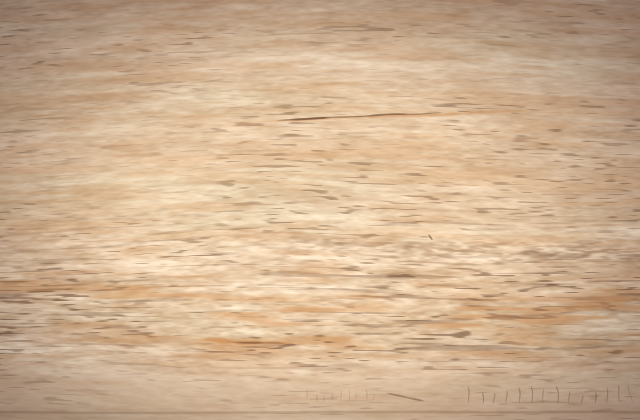
Write a Shadertoy shader that draws this texture.

```glsl
const vec3 CREAM = vec3(0.930, 0.812, 0.676);
const vec3 PALE = vec3(0.935, 0.838, 0.702);
const vec3 ORANGE = vec3(0.84, 0.60, 0.38);
const vec3 BROWN = vec3(0.46, 0.33, 0.24);
const vec3 CORNER_TINT = vec3(0.595, 0.560, 0.580);
const vec2 LIGHT_CENTER = vec2(0.49, 0.46);
const vec2 LIGHT_RANGE = vec2(0.23, 0.80);
const vec2 BAND_SCALE = vec2(1.1, 17.0);
const vec2 GRAIN_SCALE = vec2(5.0, 48.0);
const vec2 GRAIN_GROWTH = vec2(2.3, 1.75);
const vec2 PORE_SCALE = vec2(24.0, 215.0);
const vec2 LINE_SCALE = vec2(8.0, 190.0);
const float BAND_CONTRAST = 0.13;
const float GRAIN_CONTRAST = 0.34;
const float MOTTLE_CONTRAST = 0.07;
const float WARP = 0.03;

float hash(vec2 p) {
    vec3 q = fract(vec3(p.xyx) * 0.1031);
    q += dot(q, q.yzx + 33.33);
    return fract((q.x + q.y) * q.z);
}

float noise(vec2 p) {
    vec2 cell = floor(p), f = fract(p);
    f = f * f * (3.0 - 2.0 * f);
    return mix(mix(hash(cell), hash(cell + vec2(1, 0)), f.x),
               mix(hash(cell + vec2(0, 1)), hash(cell + vec2(1, 1)), f.x), f.y);
}

float fbm(vec2 p) {
    float sum = 0.0, weight = 0.5;
    for (int i = 0; i < 4; i++) {
        sum += weight * noise(p);
        p = p * 2.03 + 17.3;
        weight *= 0.5;
    }
    return sum / 0.9375;
}

// One thread of varying tone, shifted sideways at random
float thread(float x, float row) {
    x += 91.0 * hash(vec2(row, 5.0));
    float f = fract(x);
    return mix(hash(vec2(floor(x), row)), hash(vec2(floor(x) + 1.0, row)), f * f * (3.0 - 2.0 * f));
}

// Stack of threads blended from row to row
float fibers(vec2 p) {
    float row = floor(p.y);
    return mix(thread(p.x, row), thread(p.x, row + 1.0), smoothstep(0.0, 1.0, p.y - row));
}

float grain(vec2 p) {
    vec2 scale = GRAIN_SCALE;
    float sum = 0.0;
    for (int i = 0; i < 4; i++) {
        sum += 0.25 * fibers(p * scale + 60.0 * float(i));
        scale *= GRAIN_GROWTH;
    }
    return sum - 0.5;
}

// Soft band between two heights
float between(float lo, float hi, float soft, float x) {
    return smoothstep(lo - soft, lo + soft, x) * (1.0 - smoothstep(hi - soft, hi + soft, x));
}

// Ragged line from a to b that thins out at both ends
float stroke(vec2 p, vec2 a, vec2 b, float width) {
    vec2 ab = b - a;
    float t = clamp(dot(p - a, ab) / dot(ab, ab), 0.0, 1.0);
    float wear = noise(p * vec2(38.0, 20.0));
    float taper = sqrt(4.0 * t * (1.0 - t)) * (0.4 + wear);
    float d = length(p - a - ab * t);
    float soft = 0.002;
    return (1.0 - smoothstep(0.2 * width * taper, width * taper + soft, d)) * min(taper * 1.3, 1.0);
}

// Row of short upright scratches
float scratches(vec2 p, float start, float end, float spacing, float size) {
    float id = floor((p.x - start) / spacing);
    float rnd = hash(vec2(id, 7.0)), other = hash(vec2(id, 3.0));
    vec2 c = vec2(start + (id + 0.3 + 0.4 * rnd) * spacing, 0.048 + 0.016 * other);
    vec2 q = p - c;
    q.x += (0.3 * other - 0.1) * q.y + 0.002 * sin(q.y * 110.0 + rnd * 6.0);
    float len = size * (0.5 + 0.7 * other);
    return step(start, p.x) * step(p.x, end) * (0.3 + 0.7 * rnd) * stroke(q, vec2(0, -len), vec2(0, len), 0.002);
}

void mainImage(out vec4 fragColor, in vec2 fragCoord) {
    vec2 p = fragCoord / iResolution.y;
    vec2 frame = fragCoord / iResolution.xy;

    // Bent grain coordinates, with a shallow arch in the upper half
    vec2 g = p;
    g.y += WARP * (noise(p * vec2(1.6, 2.2)) - 0.5) + 0.004 * (noise(p * vec2(6.0, 9.0)) - 0.5);
    g.y += 0.12 * (frame.x - 0.55) * (frame.x - 0.55) * smoothstep(0.4, 0.9, p.y);
    float streaky = between(0.13, 0.46, 0.06, p.y);
    float calm = 1.0 - smoothstep(0.07, 0.16, p.y);
    float strength = (0.85 + 0.35 * streaky) * (1.0 - 0.45 * calm);

    // Light and dark fibers
    float fiber = grain(g);
    float tone = BAND_CONTRAST * (fbm(g * BAND_SCALE) - 0.5) + GRAIN_CONTRAST * fiber;
    tone += MOTTLE_CONTRAST * (fbm(p * vec2(30.0, 70.0)) - 0.5);
    vec3 color = mix(CREAM, PALE, smoothstep(0.4, 0.7, fbm(g * vec2(1.5, 9.0) + 5.0)));
    color += tone * strength * vec3(0.80, 1.0, 1.12);

    // Warm stains along the grain
    float stain = smoothstep(0.42, 0.72, 0.5 * fbm(g * vec2(4.0, 24.0) + 11.0) + 0.5 * fibers(g * vec2(7.0, 95.0)));
    float warmZone = between(0.17, 0.34, 0.05, p.y) * smoothstep(0.2, 0.55, noise(p * vec2(2.5, 5.0) + 2.0));
    color = mix(color, ORANGE, stain * (0.22 + 0.40 * warmZone) * (1.0 - 0.6 * calm));

    // Dark pore dashes and thin broken lines
    float patches = smoothstep(0.35, 0.65, fbm(g * vec2(3.0, 12.0) + 30.0));
    float pores = smoothstep(0.68, 0.95, fibers(g * PORE_SCALE + 70.0));
    color = mix(color, BROWN, pores * (0.12 + 0.36 * patches) * strength);
    float lines = smoothstep(0.64, 0.94, fibers(g * LINE_SCALE + 90.0));
    color = mix(color, BROWN, lines * (0.08 + 0.30 * streaky) * (0.4 + 0.6 * patches) * (1.0 - calm));
    float darkBand = between(0.39, 0.425, 0.015, g.y) * smoothstep(0.2, 0.8, frame.x);
    color = mix(color, BROWN, darkBand * clamp(0.10 - 1.2 * fiber, 0.0, 0.35));

    // Cracks, burnt streak and small knot
    vec2 c = p + vec2(0.0, 0.004 * (noise(vec2(p.x * 14.0, 8.0)) - 0.5));
    color = mix(color, ORANGE, 0.50 * stroke(c, vec2(0.54, 0.708), vec2(1.26, 0.736), 0.004));
    color = mix(color, BROWN, 0.70 * stroke(c, vec2(0.66, 0.714), vec2(1.03, 0.731), 0.0018));
    color = mix(color, BROWN, 0.60 * stroke(c, vec2(0.66, 0.714), vec2(0.80, 0.720), 0.0025));
    color = mix(color, ORANGE, 0.80 * stroke(c, vec2(0.46, 0.190), vec2(0.70, 0.184), 0.007));
    color = mix(color, BROWN, 0.65 * stroke(c, vec2(0.54, 0.187), vec2(0.68, 0.183), 0.0025));
    color = mix(color, BROWN, 0.50 * stroke(c, vec2(0.92, 0.062), vec2(1.01, 0.047), 0.002));
    color = mix(color, BROWN, 0.75 * stroke(p, vec2(1.02, 0.442), vec2(1.030, 0.428), 0.0025));

    // Scratches, lower board edge and darkened rim
    color = mix(color, BROWN, 0.85 * scratches(p, 1.10, 1.53, 0.030, 0.020));
    color = mix(color, BROWN, 0.40 * scratches(p, 0.72, 0.90, 0.020, 0.013));
    float edge = 0.016 + 0.004 * noise(vec2(p.x * 5.0, 3.0));
    color = mix(color, BROWN, 0.22 * (1.0 - smoothstep(0.001, 0.005, abs(p.y - edge))));
    float rim = smoothstep(LIGHT_RANGE.x, LIGHT_RANGE.y, length(frame - LIGHT_CENTER));
    color *= mix(vec3(1.0), CORNER_TINT, rim);
    fragColor = vec4(clamp(color, 0.0, 1.0), 1.0);
}
```
